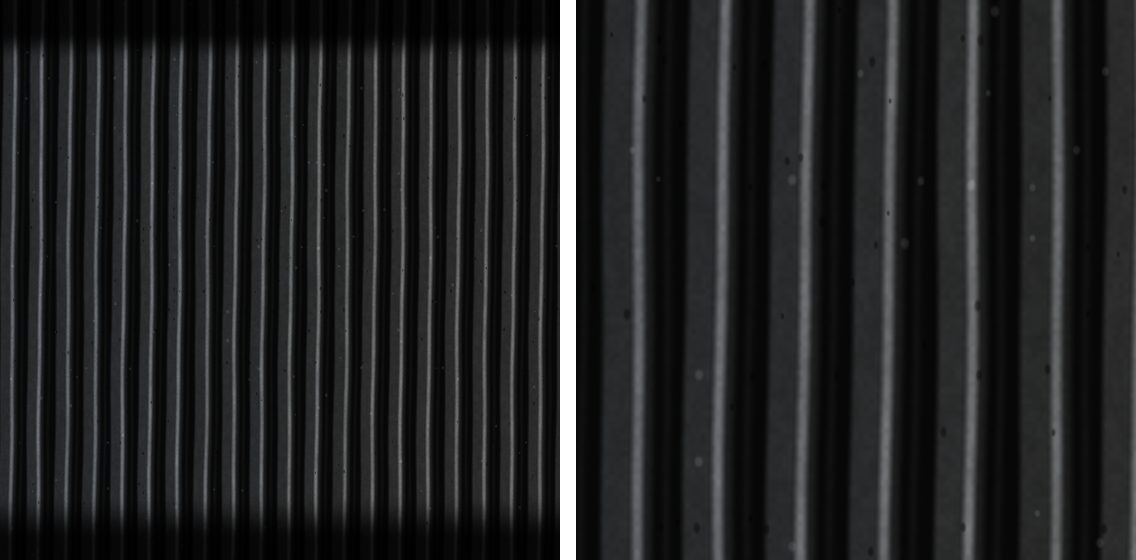
Left: the whole. Right: its middle third, enlarged.
Reproduce this texture procedurally as a WebGL 1 fragment shader.

```glsl
precision highp float;
// Dark ribbed metal: twenty slightly leaning ridges with bright crests, shaded at top and bottom.
uniform vec2 u_resolution;

const float PITCH = 0.0497;       // distance between crests
const float FIRST_CREST = 0.0228; // crest of the leftmost ridge at mid height
const float LEAN = 0.0095;        // sideways drift per unit of height

const vec3 COOL_TINT = vec3(0.96, 1.0, 1.045);
const vec3 NEUTRAL_TINT = vec3(1.0, 1.0, 1.005);

float hash(vec2 p) {
  vec3 q = fract(vec3(p.xyx) * vec3(0.1031, 0.1030, 0.0973));
  q += dot(q, q.yzx + 33.33);
  return fract((q.x + q.y) * q.z);
}

// Smooth value noise for fine grain.
float grain(vec2 p) {
  vec2 cell = floor(p);
  vec2 f = fract(p);
  f = f * f * (3.0 - 2.0 * f);
  float low = mix(hash(cell), hash(cell + vec2(1.0, 0.0)), f.x);
  float high = mix(hash(cell + vec2(0.0, 1.0)), hash(cell + 1.0), f.x);
  return mix(low, high, f.y);
}

// Soft-edged plateau between two limits.
float band(float x, float left, float right, float soft) {
  return smoothstep(left - soft, left + soft, x)
       - smoothstep(right - soft, right + soft, x);
}

float bump(float x, float center, float width) {
  float d = (x - center) / width;
  return exp(-d * d);
}

// Sparse elongated flecks, one candidate in each cell.
float flecks(vec2 p, vec2 scale, float density, float seed) {
  vec2 q = p * scale;
  vec2 cell = floor(q);
  vec2 center = 0.3 + 0.4 * vec2(hash(cell + seed), hash(cell + seed + 17.0));
  float radius = mix(0.12, 0.28, hash(cell + seed + 31.0));
  float present = step(1.0 - density, hash(cell + seed + 53.0));
  return present * (1.0 - smoothstep(0.3 * radius, radius, length(fract(q) - center)));
}

// Gentle irregularity of a ridge along its length.
float wobble(float y, float seed) {
  return 0.016 * sin(y * 11.0 + seed * 6.3) + 0.009 * sin(y * 29.0 + seed * 17.0);
}

// Brightness across one ridge; x is measured in pitches from the crest.
float ridgeProfile(float x, float seed, float crestGain, float faceGain) {
  float face = band(x, -0.43 + 0.03 * (seed - 0.5), -0.10, 0.055);
  float crest = band(x, -0.07, 0.055, 0.055);
  float shoulder = band(x, -0.1, 0.17, 0.07);
  float lowerLip = bump(x, 0.34, 0.055);
  return 0.027 + 0.137 * face * faceGain + 0.32 * crest * crestGain
       + 0.085 * shoulder + 0.035 * lowerLip;
}

// Light falls off sharply near the top and bottom edges.
float edgeLight(float y) {
  float lit = smoothstep(0.035, 0.12, y) * (1.0 - smoothstep(0.888, 0.945, y));
  return mix(0.16, 1.0, lit);
}

void main() {
  vec2 uv = gl_FragCoord.xy / u_resolution;

  // Ridge number and position across it
  float across = (uv.x - FIRST_CREST - LEAN * (uv.y - 0.5)) / PITCH;
  float seed = hash(vec2(floor(across + 0.5), 7.0));
  across += wobble(uv.y, seed) + 0.03 * (seed - 0.5);
  float x = fract(across + 0.5) - 0.5;

  // Uneven sheen along each crest and face
  float sheen = grain(vec2(seed * 91.0, uv.y * 34.0));
  float crestGain = 0.92 + 0.16 * (sheen - 0.5) + 0.14 * (seed - 0.5);
  float mottling = grain(uv * vec2(180.0, 90.0)) - 0.5;
  float faceGain = 1.0 + 0.14 * mottling + 0.1 * (seed - 0.5);
  float light = ridgeProfile(x, seed, crestGain, faceGain);

  // Fine grain, pale dust and dark nicks
  light *= 1.0 + 0.12 * (grain(uv * vec2(330.0, 290.0)) - 0.5);
  light += 0.09 * flecks(uv, vec2(75.0, 60.0), 0.035, 3.0);
  light *= 1.0 - 0.4 * flecks(uv, vec2(95.0, 55.0), 0.05, 71.0);

  vec3 tint = mix(COOL_TINT, NEUTRAL_TINT, smoothstep(0.0, 0.9, uv.x));
  gl_FragColor = vec4(tint * light * edgeLight(uv.y), 1.0);
}
```
